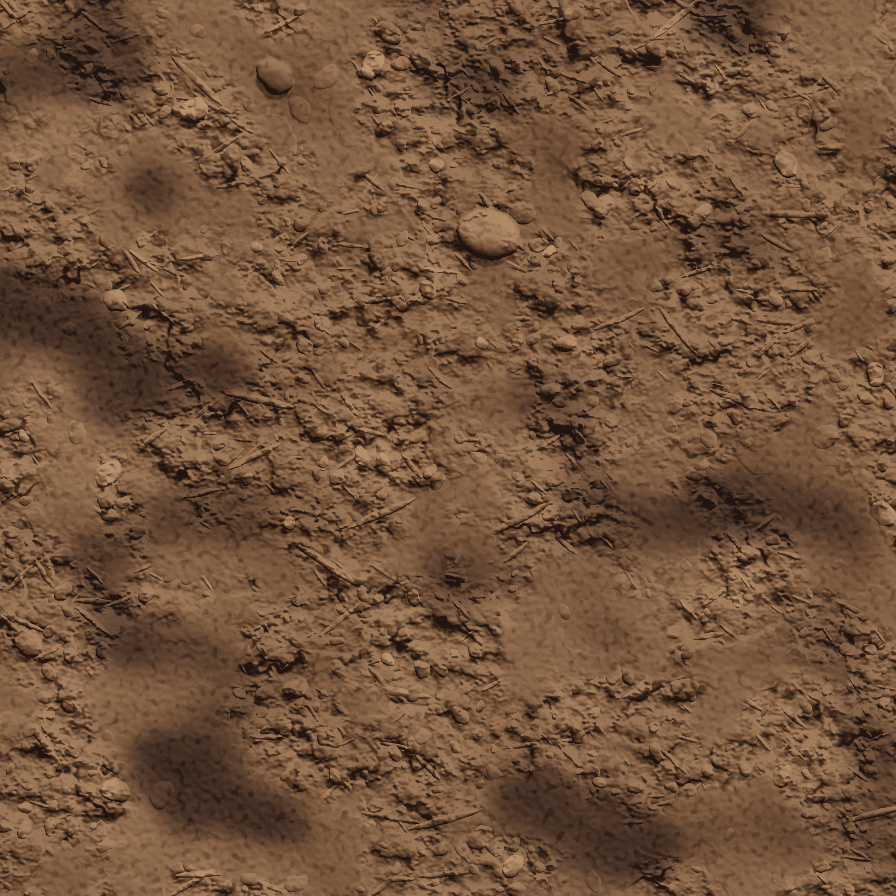
A Shadertoy shader for this texture:

```glsl
const vec3 SOIL_DARK = vec3(0.13, 0.08, 0.06);
const vec3 SOIL_MID = vec3(0.43, 0.30, 0.205);
const vec3 SOIL_LIGHT = vec3(0.73, 0.575, 0.43);
const vec3 DAMP_TINT = vec3(0.97, 1.0, 1.08);
const vec2 SUN_HEADING = vec2(0.40, 0.92);
const float SUN_LEVEL = 0.81;
const float SUN_HEIGHT = 0.58;
const mat2 TURN = mat2(1.68, 1.14, -1.14, 1.68);

vec3 hash3(vec2 p) {
    vec3 q = fract(p.xyx * vec3(0.1031, 0.1030, 0.0973));
    q += dot(q, q.yxz + 33.33);
    return fract((q.xxy + q.yzz) * q.zyx);
}

float cornerSlope(vec2 cell, vec2 offset) {
    return dot(hash3(cell).xy * 2.0 - 1.0, offset);
}

float gradientNoise(vec2 p) {
    vec2 i = floor(p), f = p - i, e = vec2(1.0, 0.0);
    vec2 u = f * f * (3.0 - 2.0 * f);
    float low = mix(cornerSlope(i, f), cornerSlope(i + e, f - e), u.x);
    float high = mix(cornerSlope(i + e.yx, f - e.yx), cornerSlope(i + 1.0, f - 1.0), u.x);
    return 1.2 * mix(low, high, u.y);
}

float fbm(vec2 p, int octaves) {
    float sum = 0.0, amplitude = 1.0;
    for (int i = 0; i < octaves; i++) {
        sum += amplitude * gradientNoise(p);
        p = TURN * p + 17.3;
        amplitude *= 0.54;
    }
    return sum;
}

float basinLevel(vec2 p) {
    return fbm(p * 4.0 + 41.0, 2);
}

// Scattered domes: x is height, y is paleness
vec2 scatter(vec2 p, float cells, vec2 radii, float keep, float spread, float pale, float seed) {
    vec2 grid = p * cells, base = floor(grid - 0.5), best = vec2(0.0);
    for (int k = 0; k < 4; k++) {
        vec2 cell = base + vec2(k & 1, k >> 1);
        vec3 place = hash3(cell + seed);
        if (place.z > keep) continue;
        vec3 form = fract(place.zxy * vec3(97.0, 57.0, 73.0));
        vec2 axis = normalize(vec2(1.0, spread * (form.y - 0.5) - 0.25));
        vec2 q = (grid - cell - 0.25 - 0.5 * place.xy) / cells;
        float size = mix(0.4, 1.0, form.x * form.x);
        q = vec2(dot(q, axis), axis.x * q.y - axis.y * q.x) / (radii * size);
        float inside = max(1.0 - dot(q, q), 0.0);
        float dome = radii.y * size * sqrt(inside);
        if (dome > best.x) best = vec2(dome, pale * form.z * smoothstep(0.0, 0.3, inside));
    }
    return best;
}

vec2 higher(vec2 a, vec2 b) {
    return a.x > b.x ? a : b;
}

// Mud relief with stones, crumbs and splinters: height, paleness
vec2 ground(vec2 p, vec2 warp, float cover) {
    float plates = smoothstep(-0.02, 0.1, fbm(p * 10.0 + 23.0, 2) + 60.0 * warp.x);
    float lumps = fbm(p * vec2(24.0, 30.0), 4);
    float clods = smoothstep(-0.05, 0.2, lumps);
    float height = 0.009 * plates * mix(0.15, 1.0, cover);
    height += mix(0.0009, 0.009, cover) * lumps + 0.004 * cover * clods;
    height += 0.0009 * gradientNoise(TURN * p * 68.0);

    vec2 w = p + warp;
    vec2 s = p + 0.3 * warp;
    float loose = smoothstep(0.1, 0.75, cover);
    vec2 boulder = scatter(w, 5.0, vec2(0.045, 0.036), 0.14, 4.0, 0.8, 5.0);
    vec2 pebble = scatter(w, 20.0, vec2(0.018, 0.013), 0.22, 4.0, 1.0, 130.0);
    vec2 crumb = scatter(w, 46.0, vec2(0.012, 0.008), 0.5, 5.0, 0.3, 260.0);
    vec2 splinter = scatter(s, 15.0, vec2(0.045, 0.0045), 0.32, 2.2, 0.6, 390.0);
    vec2 chip = scatter(s, 32.0, vec2(0.021, 0.0034), 0.36, 2.6, 0.4, 520.0);
    vec2 stone = higher(boulder, pebble * mix(0.25, 1.0, loose));
    vec2 straw = higher(splinter, chip) * vec2(1.6, 1.0);
    vec2 item = higher(stone, higher(crumb, straw) * loose);
    return vec2(height + item.x, item.y);
}

vec3 soilRamp(float tone) {
    vec3 lower = mix(SOIL_DARK, SOIL_MID, clamp(tone * 2.0, 0.0, 1.0));
    return mix(lower, SOIL_LIGHT, clamp(tone * 2.0 - 1.0, 0.0, 1.0));
}

void mainImage(out vec4 fragColor, in vec2 fragCoord) {
    vec2 p = fragCoord / iResolution.y;

    // Broad layout: hollows, debris and ragged outlines
    float basin = basinLevel(p);
    float bank = basinLevel(p + SUN_HEADING * 0.05) - basin;
    float stain = fbm(p * 7.0 + 60.0, 3);
    float cover = smoothstep(-0.2, 0.22, stain + 0.6 * basin + 0.06);
    vec2 warp = 0.004 * vec2(fbm(p * 55.0, 2), fbm(p * 55.0 + 9.0, 2));

    // Relief light and shadow, sampled towards the sun
    float nearStep = 0.0015, farStep = 0.009;
    vec2 here = ground(p, warp, cover);
    float ahead = ground(p + SUN_HEADING * nearStep, warp, cover).x;
    float blocker = ground(p + SUN_HEADING * farStep, warp, cover).x;
    float slope = (ahead - here.x) / nearStep;
    float light = (SUN_HEIGHT - SUN_LEVEL * slope) * inversesqrt(1.0 + 1.5 * slope * slope);
    float shadow = smoothstep(-0.001, 0.007, blocker - here.x - 0.35 * farStep);

    // Damp hollows, sunlit banks and dark pores
    float damp = smoothstep(0.05, 0.5, bank - 0.8 * basin);
    float pores = smoothstep(0.12, 0.4, gradientNoise(TURN * p * 60.0 + 31.0));
    float tone = 0.61 + 0.5 * (light - SUN_HEIGHT) - 0.27 * shadow - 0.32 * damp;
    tone += 0.07 * (1.0 - cover) + 0.16 * stain - 0.28 * bank;
    tone += 0.24 * here.y - 0.13 * pores;

    vec3 color = soilRamp(tone) * mix(vec3(1.0), DAMP_TINT, damp);
    fragColor = vec4(color, 1.0);
}
```
